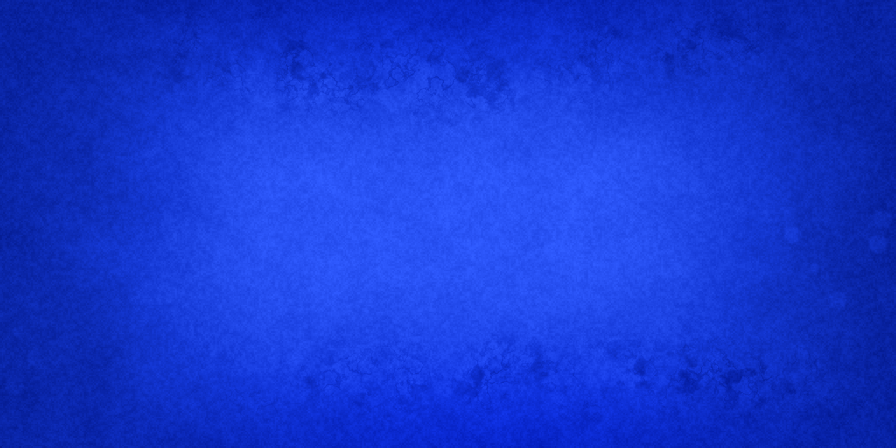
This background is drawn by a WebGL 1 fragment shader. Its source:

```glsl
precision highp float;
// Worn blue paper: a bright centre fading to dark, uneven edges.
// Layered value noise gives mottling, grain and flaking paint bands;
// short chains of soft discs sit near the left and right sides.

uniform vec2 u_resolution;

float hash(vec2 p) {
  vec3 q = fract(vec3(p.xyx) * 0.1031);
  q += dot(q, q.yzx + 33.33);
  return fract((q.x + q.y) * q.z);
}

float noise(vec2 p) {
  vec2 i = floor(p), f = fract(p);
  f = f * f * (3.0 - 2.0 * f);
  return mix(mix(hash(i), hash(i + vec2(1.0, 0.0)), f.x),
             mix(hash(i + vec2(0.0, 1.0)), hash(i + 1.0), f.x), f.y);
}

float fbm(vec2 p) {
  float sum = 0.0, amp = 0.5;
  for (int i = 0; i < 5; i++) {
    sum += amp * noise(p);
    p = mat2(1.6, 1.2, -1.2, 1.6) * p + 7.3;
    amp *= 0.5;
  }
  return sum;
}

// Soft elliptical patch: 1 at its centre, falling smoothly outwards
float patchMask(vec2 uv, vec2 centre, vec2 size) {
  vec2 d = (uv - centre) / size;
  return exp(-dot(d, d));
}

float disc(vec2 p, vec2 centre, float radius) {
  return 1.0 - smoothstep(radius - 0.004, radius + 0.004, length(p - centre));
}

// Dense short veins with small flakes, broken up by a coarser noise
float cracks(vec2 p) {
  float vein = abs(fbm(p * 38.0) - 0.48);
  float lines = 1.0 - smoothstep(0.01, 0.07, vein);
  float flakes = smoothstep(0.52, 0.66, fbm(p * 30.0 + 50.0));
  return max(lines * 0.75, flakes) * smoothstep(0.3, 0.6, fbm(p * 12.0 + 9.0));
}

void main() {
  vec2 uv = gl_FragCoord.xy / u_resolution;
  vec2 p = vec2(uv.x * 2.0, uv.y);

  // Broad light, with a slightly ragged boundary
  vec2 e = uv + 0.06 * (vec2(fbm(p * 5.0), fbm(p * 5.0 + 20.0)) - 0.48);
  float light = smoothstep(-0.04, 0.36, min(e.x, 1.0 - e.x));
  light *= smoothstep(-0.2, 0.45, e.y) * (1.0 - smoothstep(0.58, 1.12, e.y));
  light = 0.02 + 0.93 * light;

  // Mottling and fine paper grain
  light += 0.2 * (fbm(p * 15.0 + 3.0) - 0.48);
  light += 0.16 * (noise(p * 110.0) - 0.5) + 0.16 * (hash(floor(p * 256.0)) - 0.5);

  // Flaking bands above and below the centre
  float worn = patchMask(uv, vec2(0.27, 0.87), vec2(0.14, 0.08))
             + patchMask(uv, vec2(0.48, 0.80), vec2(0.16, 0.08))
             + 0.7 * patchMask(uv, vec2(0.73, 0.90), vec2(0.24, 0.08))
             + patchMask(uv, vec2(0.56, 0.16), vec2(0.24, 0.08))
             + 0.6 * patchMask(uv, vec2(0.83, 0.16), vec2(0.14, 0.1))
             + 0.4 * patchMask(uv, vec2(0.28, 0.13), vec2(0.14, 0.08));
  worn = min(worn, 1.0);
  light += worn * (0.06 - 0.34 * cracks(p) + 0.3 * (fbm(p * 40.0 + 5.0) - 0.48));

  // Small disc chains: one on the right, a pair at the edge, one on the left
  float glow = 0.0;
  for (int i = 0; i < 3; i++) {
    float k = float(i);
    float bend = abs(k - 1.0);
    glow += disc(p, vec2(1.77 + 0.05 * k, 0.475 - 0.072 * k), 0.01 + 0.009 * bend);
    glow += 0.6 * disc(p, vec2(0.08 - 0.04 * bend - 0.004 * k, 0.26 - 0.06 * k), 0.012 + 0.004 * k);
    if (i < 2) glow += disc(p, vec2(1.96 + 0.01 * k, 0.455 + 0.055 * k), 0.02);
  }
  // Fainter scattered discs in the left margin
  for (int i = 0; i < 12; i++) {
    vec2 id = vec2(float(i), 5.0);
    vec2 centre = vec2(0.08 + 0.3 * hash(id), 0.45 + 0.28 * hash(id + 17.0));
    glow += 0.3 * disc(p, centre, 0.012 + 0.016 * hash(id + 31.0));
  }
  light += 0.16 * glow;

  // Navy to royal to bright blue, purer along the top and bottom middle
  light = clamp(light, -0.15, 1.15);
  vec3 color = mix(vec3(0.03, 0.13, 0.62), vec3(0.08, 0.22, 0.83), min(light * 2.0, 1.0));
  color = mix(color, vec3(0.175, 0.34, 0.98), max(light * 2.0 - 1.0, 0.0));
  float rim = patchMask(uv, vec2(0.55, 0.0), vec2(0.32, 0.2))
            + 0.6 * patchMask(uv, vec2(0.5, 1.0), vec2(0.3, 0.15));
  color += rim * vec3(-0.02, -0.025, 0.08);
  gl_FragColor = vec4(color, 1.0);
}
```
